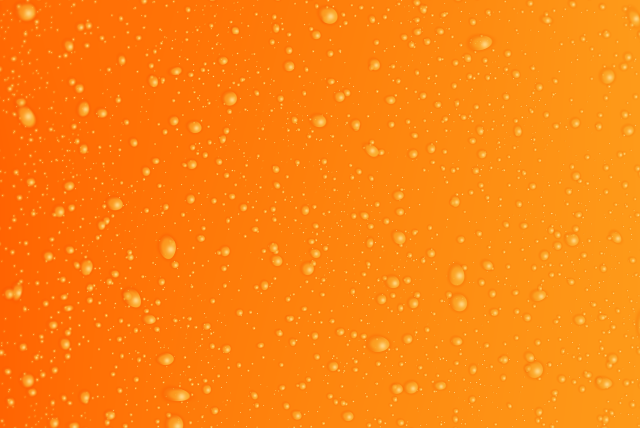
A Shadertoy shader for this texture:

```glsl
// Water droplets of many sizes scattered over a glowing orange surface.

const vec3 EMBER     = vec3(1.00, 0.385, 0.006);
const vec3 TANGERINE = vec3(0.995, 0.605, 0.098);
const vec3 AMBER     = vec3(0.985, 0.67, 0.17);
const vec3 GLINT     = vec3(1.00, 0.83, 0.50);
const vec2 LIGHT_DIR = vec2(0.86, -0.50);

vec4 hash4(vec2 cell, float seed) {
    vec4 h = fract(vec4(cell.xyxy + seed) * vec4(0.1031, 0.1030, 0.0973, 0.1099));
    h += dot(h, h.wzxy + 33.33);
    return fract((h.xxyz + h.yzzw) * h.zywx);
}

mat2 rotation(float angle) {
    float c = cos(angle), s = sin(angle);
    return mat2(c, s, -s, c);
}

// Slow layered sines, roughly -1 to 1
float drift(vec2 p, float seed) {
    return 0.5 * sin(5.1 * p.x + 3.2 * p.y + seed)
         + 0.3 * sin(8.7 * p.y - 6.3 * p.x + 2.0 * seed)
         + 0.2 * sin(15.0 * p.x + 11.0 * p.y + 3.0 * seed);
}

// Surface colour: deep at the left, light at the right
vec3 surface(vec2 p, float aspect) {
    float across = p.x / aspect;
    float sag = 0.15 * sin(3.14159 * across) * (0.4 - p.y);
    float t = pow(clamp(across, 0.0, 1.0), 0.8) + sag + 0.015 * drift(p * 0.5, 1.0);
    t += 0.10 * smoothstep(0.5, 1.0, p.y) * (1.0 - smoothstep(0.0, 0.35, across));
    vec3 color = mix(EMBER, TANGERINE, t);
    color.b -= 0.035 * t * (1.0 - t);
    return color;
}

// Shade one droplet; offset is measured from its centre
vec3 droplet(vec3 color, vec2 offset, float radius, float stretch, vec4 rnd, float soft) {
    vec2 q = rotation(0.75 + 1.9 * (rnd.z - 0.5)) * offset;
    q *= vec2(1.0 / stretch, stretch) / radius;
    float wobble = 1.0 + (stretch - 1.0) * 0.5 * sin(2.0 * q.x + 6.28 * rnd.w);
    float dist = length(q) * wobble;
    float edge = soft / radius;
    float mask = smoothstep(1.0 + edge, 1.0 - edge, dist);

    // Thin shade around the foot of the droplet
    vec2 local = offset / radius;
    float foot = smoothstep(1.4 + edge, 0.9, dist) * (1.0 - mask);
    color *= 1.0 - vec3(0.01, 0.12, 0.4) * foot / (1.0 + edge);

    // Body runs from a dark upper left rim to a bright lower right
    float facing = dot(local, LIGHT_DIR);
    float rim = smoothstep(0.5, 0.95, dist) * smoothstep(0.5, -0.6, facing);
    vec3 body = mix(color, AMBER, 0.74 + 0.26 * clamp(facing, -1.0, 1.0));
    body = mix(body, color * vec3(0.98, 0.88, 0.6), 0.75 * rim / (1.0 + 0.6 * edge));
    vec2 toGlint = local - LIGHT_DIR * 0.42;
    float glint = exp(-7.0 * dot(toGlint, toGlint) / (1.0 + edge));
    body = mix(body, GLINT, glint);
    return mix(color, body, mask);
}

// One jittered grid of droplets with radii between sizes.x and sizes.y
vec3 dropLayer(vec3 color, vec2 p, float cellSize, vec2 sizes, float density,
               float clumping, float stretchMax, float seed, float soft) {
    mat2 turn = rotation(seed);
    vec2 home = floor(turn * p / cellSize);
    for (int j = -1; j <= 1; j++) {
        for (int i = -1; i <= 1; i++) {
            vec2 cell = home + vec2(i, j);
            vec4 place = hash4(cell + 200.0, seed);
            vec4 rnd = hash4(cell + 500.0, seed + 7.3);
            vec2 center = (cell + 0.1 + 0.8 * place.xy) * cellSize * turn;
            float chance = density * (1.0 + clumping * drift(center * 2.2, seed));
            if (place.z < chance) {
                float radius = mix(sizes.x, sizes.y, pow(rnd.x, 1.4));
                float stretch = mix(1.0, stretchMax, rnd.y);
                color = droplet(color, p - center, radius, stretch, rnd, soft);
            }
        }
    }
    return color;
}

void mainImage(out vec4 fragColor, in vec2 fragCoord) {
    vec2 p = fragCoord / iResolution.y;
    float aspect = iResolution.x / iResolution.y;

    // Focus fades toward the left side and the upper corners
    float away = length((p - vec2(0.58 * aspect, 0.42)) * vec2(0.95, 0.9));
    float soft = 0.0007 + 0.0036 * smoothstep(0.45, 1.0, away) + 0.5 / iResolution.y;

    // Finest mist first, largest beads on top
    vec3 color = surface(p, aspect);
    color = dropLayer(color, p, 0.014, vec2(0.0011, 0.0020), 0.22, 1.2, 1.0, 1.7, soft);
    color = dropLayer(color, p, 0.026, vec2(0.0024, 0.0043), 0.38, 0.9, 1.1, 2.9, soft);
    color = dropLayer(color, p, 0.050, vec2(0.0052, 0.0084), 0.54, 0.4, 1.15, 4.3, soft);
    color = dropLayer(color, p, 0.090, vec2(0.0085, 0.0130), 0.60, 0.3, 1.2, 5.6, soft);
    color = dropLayer(color, p, 0.170, vec2(0.0145, 0.0220), 0.46, 0.2, 1.35, 8.2, soft);

    fragColor = vec4(clamp(color, 0.0, 1.0), 1.0);
}
```
